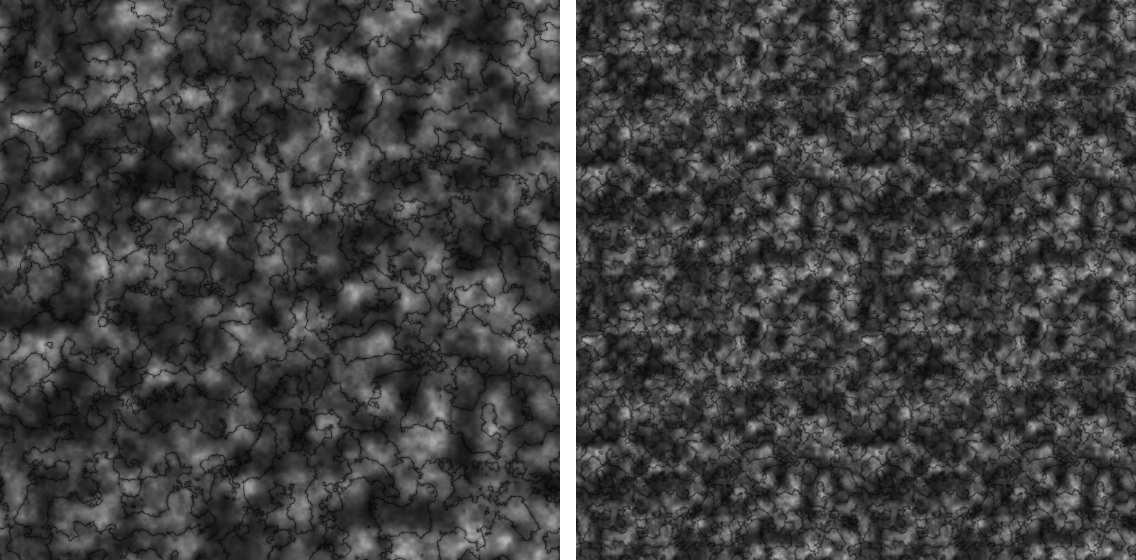
Left, the tile; right, the same tile 2 across and 2 down.
A WebGL 1 fragment shader for this texture:

```glsl
precision highp float;
// Tileable dark grey smoky stone: soft cloudy blotches cut by thin ragged creases.

uniform vec2 u_resolution;

#define CLOUD_CELLS 20.0   // whole cloud cells across the tile
#define CREASE_CELLS 16.0  // whole crease cells across the tile
#define CREASE_WIDTH 0.05  // falloff of a crease, in noise units
#define CREASE_DEPTH 0.68  // darkening at the centre of a crease
#define SHADOW 0.08        // darkest cloud tone
#define CONTRAST 0.80      // range of cloud tones
#define WISPS 0.50         // lightening away from the creases

// Sine-free hash: two values in 0..1
vec2 hash2(vec2 cell, float seed) {
  vec3 p = fract(vec3(cell.xyx + seed * 17.0) * vec3(0.1031, 0.1030, 0.0973));
  p += dot(p, p.yzx + 33.33);
  return fract((p.xx + p.yz) * p.zy);
}

vec2 fade(vec2 t) {
  return t * t * t * (t * (t * 6.0 - 15.0) + 10.0);
}

// Value noise that wraps after "period" cells, 0..1
float valueNoise(vec2 p, float period, float seed) {
  vec2 cell = floor(p);
  vec2 w = fade(p - cell);
  vec2 lo = mod(cell, period);
  vec2 hi = mod(cell + 1.0, period);
  float bottom = mix(hash2(lo, seed).x, hash2(vec2(hi.x, lo.y), seed).x, w.x);
  float top = mix(hash2(vec2(lo.x, hi.y), seed).x, hash2(hi, seed).x, w.x);
  return mix(bottom, top, w.y);
}

// Slope of a random unit gradient at a wrapped lattice corner
float cornerSlope(vec2 cell, vec2 offset, float period, float seed) {
  vec2 gradient = hash2(mod(cell, period), seed) * 2.0 - 1.0;
  return dot(normalize(gradient + 1e-4), offset);
}

// Gradient noise that wraps after "period" cells, centred on 0
float gradientNoise(vec2 p, float period, float seed) {
  vec2 cell = floor(p);
  vec2 f = p - cell;
  vec2 w = fade(f);
  vec2 right = vec2(1.0, 0.0);
  vec2 up = vec2(0.0, 1.0);
  float bottom = mix(cornerSlope(cell, f, period, seed),
                     cornerSlope(cell + right, f - right, period, seed), w.x);
  float top = mix(cornerSlope(cell + up, f - up, period, seed),
                  cornerSlope(cell + 1.0, f - 1.0, period, seed), w.x);
  return mix(bottom, top, w.y);
}

// Soft blotches, 0..1
float clouds(vec2 uv) {
  float sum = 0.0;
  float total = 0.0;
  float weight = 1.0;
  float cells = CLOUD_CELLS;
  for (int i = 0; i < 4; i++) {
    float seed = float(i) + 1.0;
    sum += weight * valueNoise(uv * cells + 0.37 * seed, cells, seed);
    total += weight;
    weight *= 0.5;
    cells *= 2.0;
  }
  return sum / total;
}

// Signed field whose ragged zero lines are the creases
float creaseField(vec2 uv) {
  float sum = 0.0;
  float weight = 1.0;
  float cells = CREASE_CELLS;
  for (int i = 0; i < 5; i++) {
    float seed = float(i) + 11.0;
    sum += weight * gradientNoise(uv * cells + 0.29 * seed, cells, seed);
    weight *= 0.5;
    cells *= 2.0;
  }
  return sum;
}

void main() {
  vec2 uv = gl_FragCoord.xy / u_resolution;

  // Cloud tone, with brighter peaks than valleys
  float cloud = clouds(uv);
  float tone = SHADOW + CONTRAST * cloud * cloud;

  // Creases and the faint wisps around them
  float distanceToCrease = abs(creaseField(uv));
  float crease = exp(-distanceToCrease / CREASE_WIDTH);
  tone *= (0.8 + WISPS * distanceToCrease) * (1.0 - CREASE_DEPTH * crease);

  gl_FragColor = vec4(vec3(clamp(tone, 0.0, 1.0)), 1.0);
}
```
